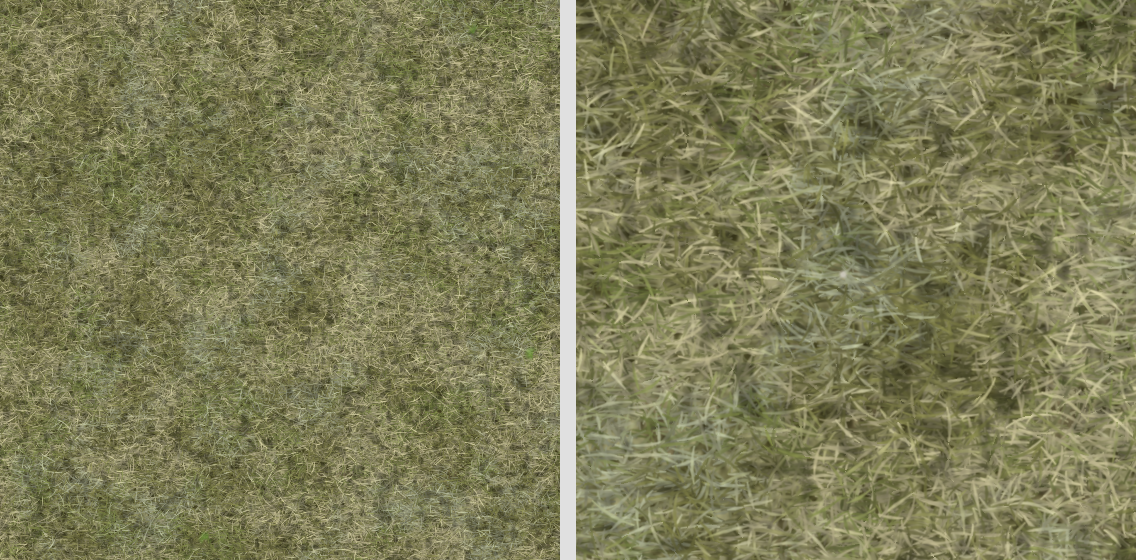
Left: the whole. Right: its middle third, enlarged.
Write a three.js fragment shader that draws this texture.

```glsl
// Draws a dry, trodden lawn: matted straw and green blades over shaded turf.
varying vec2 vUv;

const vec3 SHADOW = vec3(0.25, 0.24, 0.11);
const vec3 HAY    = vec3(0.59, 0.58, 0.42);
const vec3 MOSS   = vec3(0.43, 0.43, 0.24);
const vec3 LEAF   = vec3(0.43, 0.47, 0.24);
const vec3 STRAW  = vec3(0.71, 0.68, 0.53);
const vec3 SILVER = vec3(0.62, 0.64, 0.53);
const vec3 SOIL   = vec3(0.39, 0.34, 0.23);
const vec3 CLOVER = vec3(0.40, 0.58, 0.20);
const vec3 PETAL  = vec3(0.82, 0.80, 0.76);

const int   LAYERS      = 18;
const float BLADE_WIDTH = 0.0009;
const float EDGE        = 0.0008;
const float BLADE_ALPHA = 0.80;
const float SHADE_RANGE = 0.40;
const float GRAIN       = 0.15;
const float PI          = 3.14159;

vec3 hash3(vec2 p) {
  vec3 q = fract(p.xyx * vec3(0.1031, 0.1030, 0.0973));
  q += dot(q, q.yxz + 33.33);
  return fract((q.xxy + q.yzz) * q.zyx);
}

float noise(vec2 p) {
  vec2 i = floor(p), f = fract(p);
  f = f * f * (3.0 - 2.0 * f);
  float low  = mix(hash3(i).x, hash3(i + vec2(1.0, 0.0)).x, f.x);
  float high = mix(hash3(i + vec2(0.0, 1.0)).x, hash3(i + vec2(1.0)).x, f.x);
  return mix(low, high, f.y);
}

float fbm(vec2 p) {
  float sum = 0.0, amp = 0.39;
  for (int i = 0; i < 4; i++) {
    sum += amp * noise(p);
    p = mat2(1.6, 1.2, -1.2, 1.6) * p + 17.3;
    amp *= 0.75;
  }
  return sum / 1.066;
}

// One curved, tapered blade per cell: x = coverage, yz = random tone values.
vec3 bladeLayer(vec2 uv, float cells, float seed, float density) {
  vec2 p = uv * cells + seed * vec2(7.31, 3.77);
  vec2 home = floor(p);
  vec3 best = vec3(0.0);
  for (int y = -1; y <= 1; y++) {
    for (int x = -1; x <= 1; x++) {
      vec2 cell = home + vec2(float(x), float(y));
      vec3 place = hash3(cell + seed * 13.7);
      vec3 form = hash3(cell + seed * 5.9 + 71.0);
      // Blades point every way, a little more often sideways.
      float angle = PI * place.z - 0.3 * sin(2.0 * PI * place.z);
      float c = cos(angle), s = sin(angle);
      vec2 q = mat2(c, -s, s, c) * (p - cell - place.xy);
      q.y += (form.y - 0.5) * 0.6 * q.x * q.x;
      float reach = mix(0.25, 0.8, form.x);
      float along = clamp(q.x, -reach, reach);
      float dist = length(vec2(q.x - along, q.y)) / cells;
      float width = BLADE_WIDTH * (1.15 - 0.6 * abs(along) / reach);
      float cover = 1.0 - smoothstep(width - EDGE, width + EDGE, dist);
      cover *= step(form.z, density);
      if (cover > best.x) best = vec3(cover, fract(form.z * 37.0), fract(form.x * 53.0));
    }
  }
  return best;
}

// Soft round spots in a few random cells.
float spots(vec2 uv, float cells, float chance, float radius, float soft) {
  vec2 p = uv * cells;
  vec3 h = hash3(floor(p) + 211.0);
  float dist = length(fract(p) - mix(vec2(0.25), vec2(0.75), h.xy)) / cells;
  return step(h.z, chance) * (1.0 - smoothstep(radius - soft, radius + soft, dist));
}

void main() {
  vec2 uv = vUv;

  // Ragged patches of dry, green and silvery growth.
  float dry   = smoothstep(0.25, 0.75, fbm(uv * 11.0 + 3.0));
  float green = smoothstep(0.42, 0.72, fbm(uv * 14.0 + 41.0));
  float cool  = smoothstep(0.42, 0.72, fbm(uv * 10.0 + 87.0));
  float bare  = smoothstep(0.58, 0.74, fbm(uv * 26.0 + 129.0));

  // Matted turf below the blades.
  float mat = 0.5 * noise(uv * 150.0) + 0.5 * noise(uv * 290.0 + 9.0);
  vec3 color = mix(SHADOW, HAY, smoothstep(0.08, 0.85, mat + 0.2 * (dry - 0.5)));
  color = mix(color, SOIL * (0.55 + 0.8 * mat), 0.6 * bare);

  // Blades, from short shaded ones to long lit ones.
  for (int i = 0; i < LAYERS; i++) {
    float level = float(i) / float(LAYERS - 1);
    float cells = mix(86.0, 50.0, level) + 9.0 * fract(float(i) * 0.618);
    vec3 blade = bladeLayer(uv, cells, float(i) + 1.0, mix(0.95, 0.75, level));
    float pale = smoothstep(0.1, 0.9, blade.y + 0.5 * (dry - 0.5));
    vec3 fresh = mix(MOSS, LEAF, green);
    vec3 faded = mix(STRAW, SILVER, clamp(cool + 0.5 * (blade.z - 0.5), 0.0, 1.0));
    float shade = mix(0.80, 1.05, level) + SHADE_RANGE * (blade.z - 0.5);
    color = mix(color, mix(fresh, faded, pale) * shade, blade.x * BLADE_ALPHA);
  }

  // Fine broken light and small shaded gaps between tufts.
  float grain = 0.6 * noise(uv * 330.0 + 61.0) + 0.4 * noise(uv * 170.0 + 23.0);
  color *= 1.0 + 2.0 * GRAIN * (grain - 0.5);
  color *= 1.0 - 0.22 * smoothstep(0.60, 0.85, noise(uv * 85.0 + 151.0));

  // Rare clover, long pale stems and fallen petals.
  float ragged = smoothstep(0.40, 0.65, noise(uv * 90.0 + 5.0));
  color = mix(color, CLOVER * (0.75 + 0.4 * mat), 0.6 * ragged * spots(uv, 9.0, 0.07, 0.010, 0.006));
  vec3 stem = bladeLayer(uv, 14.0, 31.0, 0.10);
  color = mix(color, mix(STRAW, SILVER, stem.y) * 1.05, 0.6 * stem.x);
  color = mix(color, PETAL, 0.85 * spots(uv + 0.37, 11.0, 0.05, 0.0020, 0.0014));

  gl_FragColor = vec4(color, 1.0);
}
```
